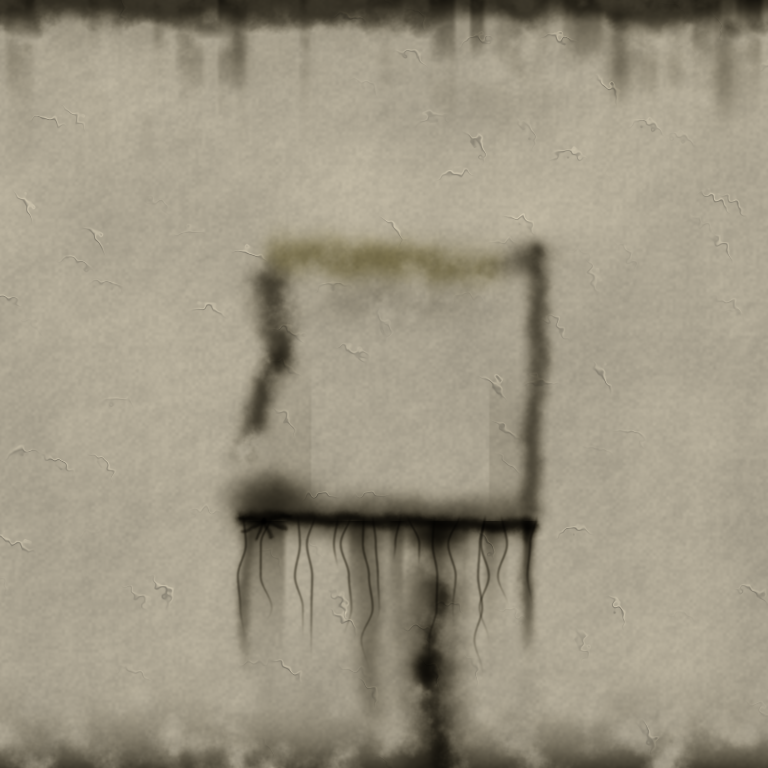
Reproduce this texture procedurally as a WebGL 2 fragment shader.

```glsl
#version 300 es
precision highp float;
// Weathered plaster wall with a sooty square stain, dark ledge and dripping grime.
uniform vec2 u_resolution;
out vec4 outColor;

const vec3 PLASTER = vec3(0.685, 0.655, 0.580);
const vec3 SOOT_ABSORB = vec3(1.0, 1.04, 1.17);
const vec3 MOSS_ABSORB = vec3(0.85, 0.92, 1.45);
const float RELIEF = 0.19;
const float GRAIN = 0.055;
const float CRACK_GRID = 15.0;
const float CRACK_DENSITY = 0.42;
const float LEDGE_Y = 0.322;
const vec2 LEDGE_X = vec2(0.315, 0.692);
const int ROOTS = 16;

float hash(vec2 p) {
  return fract(sin(dot(p, vec2(127.1, 311.7))) * 43758.545);
}

float noise(vec2 p) {
  vec2 i = floor(p), f = fract(p);
  f = f * f * (3.0 - 2.0 * f);
  return mix(mix(hash(i), hash(i + vec2(1, 0)), f.x),
             mix(hash(i + vec2(0, 1)), hash(i + vec2(1, 1)), f.x), f.y);
}

float fbm(vec2 p) {
  float sum = 0.0, amp = 0.5;
  for (int i = 0; i < 5; i++) {
    sum += amp * noise(p);
    p = mat2(1.6, 1.2, -1.2, 1.6) * p + 7.3;
    amp *= 0.5;
  }
  return sum;
}

float segment(vec2 p, vec2 a, vec2 b) {
  vec2 pa = p - a, ba = b - a;
  return length(pa - ba * clamp(dot(pa, ba) / dot(ba, ba), 0.0, 1.0));
}

// Soft stroke with a gaussian profile.
float stroke(vec2 p, vec2 a, vec2 b, float width) {
  float d = segment(p, a, b) / width;
  return exp(-d * d);
}

float blob(vec2 p, vec2 center, vec2 size) {
  vec2 d = (p - center) / size;
  return exp(-dot(d, d));
}

// Vertical run that starts at span.x and fades out towards span.y.
float drip(vec2 p, float x, vec2 span, float width) {
  float d = (p.x - x) / width;
  return exp(-d * d) * smoothstep(span.y, mix(span.y, span.x, 0.6), p.y)
       * (1.0 - smoothstep(span.x - 0.01, span.x + 0.01, p.y));
}

// Short curved chips: negative on the shaded lip, positive on the lit one.
float chips(vec2 p) {
  vec2 cell = floor(p * CRACK_GRID);
  float lit = 0.0;
  for (int k = 0; k < 9; k++) {
    vec2 id = cell + vec2(k % 3 - 1, k / 3 - 1);
    float on = step(hash(id + 3.7), CRACK_DENSITY);
    vec2 q = p * CRACK_GRID - id - vec2(hash(id), hash(id + 9.1));
    float a = -0.5 + 1.5 * (hash(id + 5.3) - 0.5);
    q = mat2(cos(a), -sin(a), sin(a), cos(a)) * q;
    q.y += 0.9 * q.x * q.x + 0.22 * (noise(q * 9.0 + id) - 0.5);
    float fade = smoothstep(0.42, 0.05, abs(q.x)) * on * hash(id + 1.9);
    lit += fade * (exp(-pow((q.y - 0.04) / 0.03, 2.0)) - 1.4 * exp(-pow(q.y / 0.03, 2.0)));
  }
  return lit;
}

// Grime along the top and bottom borders of the wall.
float borderGrime(vec2 p, float streak, float mottle) {
  float depth = 1.0 - p.y;
  float g = 1.1 * (1.0 - smoothstep(0.005, 0.045, depth + 0.025 * (mottle - 0.5)));
  g += (0.2 + 0.75 * streak) * mottle * exp(-depth / 0.055);
  g += 0.3 * drip(p, 0.805, vec2(0.99, 0.84), 0.014) + 0.3 * drip(p, 0.945, vec2(0.99, 0.82), 0.013);
  g += 0.25 * drip(p, 0.31, vec2(0.99, 0.87), 0.012);
  return g + 0.95 * mottle * exp(-p.y / 0.032);
}

// Sides, ledge and lower corner of the square stain.
float frameGrime(vec2 p, vec2 q, float mottle) {
  float left = stroke(q, vec2(0.350, 0.63), vec2(0.368, 0.545), 0.022)
             + stroke(q, vec2(0.355, 0.53), vec2(0.322, 0.415), 0.016);
  float right = stroke(q, vec2(0.704, 0.67), vec2(0.692, 0.34), 0.013);
  float g = 0.95 * left * mottle + 0.75 * right * (0.6 + 0.4 * mottle);
  g += 0.65 * blob(q, vec2(0.685, 0.662), vec2(0.032, 0.022)) * mottle;
  g += 0.9 * blob(q, vec2(0.356, 0.352), vec2(0.045, 0.026));
  g += 0.75 * stroke(q, vec2(0.33, LEDGE_Y + 0.004), vec2(0.665, LEDGE_Y + 0.004), 0.023);
  g += 1.5 * stroke(q, vec2(LEDGE_X.x, LEDGE_Y + 0.005), vec2(LEDGE_X.y, LEDGE_Y - 0.007), 0.0075);
  g += 1.2 * blob(q, vec2(0.688, 0.311), vec2(0.008, 0.015)) + 0.9 * blob(q, vec2(0.565, 0.303), vec2(0.03, 0.018));
  // Faint straight seams inside the square.
  float height = smoothstep(0.33, 0.37, p.y) * smoothstep(0.56, 0.43, p.y);
  g += 0.08 * height * smoothstep(0.32, 0.36, p.x) * (1.0 - smoothstep(0.403, 0.407, p.x));
  return g + 0.09 * height * smoothstep(0.635, 0.639, p.x) * (1.0 - smoothstep(0.66, 0.70, p.x));
}

// Runs, roots and splayed cracks below the ledge.
float ledgeRuns(vec2 p, vec2 q, float streak, float mottle) {
  float under = step(p.y, LEDGE_Y) * smoothstep(0.31, 0.34, p.x) * smoothstep(0.71, 0.68, p.x);
  float g = 0.75 * under * streak * exp((p.y - LEDGE_Y) / 0.06);
  g += 0.5 * drip(q, 0.321, vec2(0.31, 0.10), 0.009) + 0.6 * drip(q, 0.684, vec2(0.31, 0.13), 0.009);
  g += 0.38 * drip(q, 0.482, vec2(0.31, -0.04), 0.018) + 0.55 * drip(q, 0.565, vec2(0.31, -0.25), 0.036) * (0.5 + mottle);
  g += 0.7 * stroke(q, vec2(0.575, 0.24), vec2(0.555, 0.12), 0.010) * mottle;
  g += 0.9 * stroke(q, vec2(0.553, 0.13), vec2(0.582, 0.0), 0.014) * mottle;
  for (int i = 0; i < ROOTS; i++) {
    float f = float(i), x = mix(0.315, 0.70, (f + hash(vec2(f, 2.0))) / float(ROOTS));
    float sway = 0.022 * (noise(vec2(p.y * 24.0, f * 5.0)) - 0.5);
    g += 0.5 * drip(p, x + sway, vec2(LEDGE_Y, 0.27 - 0.17 * hash(vec2(f, 8.0))), 0.0018);
  }
  for (int i = 0; i < 6; i++) {
    float a = 2.9 + 0.72 * float(i);
    g += 0.7 * stroke(q, vec2(0.345, 0.322), vec2(0.345, 0.322) + 0.035 * vec2(cos(a), 0.7 * sin(a)), 0.003);
  }
  return g;
}

void main() {
  vec2 p = gl_FragCoord.xy / u_resolution;
  vec2 q = p + 0.016 * (vec2(fbm(p * 28.0), fbm(p * 28.0 + 40.0)) - 0.48);
  float mottle = smoothstep(0.2, 0.68, fbm(p * 22.0 + 11.0));
  float streak = smoothstep(0.3, 0.8, noise(vec2(p.x * 58.0, p.y * 4.0)));

  // Plaster tone with side-lit relief and fine grain.
  float relief = fbm(p * 34.0) - fbm(p * 34.0 + vec2(-0.10, 0.13));
  float tone = 1.0 + 0.16 * (fbm(p * 7.0) - 0.48) + RELIEF * relief;
  tone += GRAIN * (noise(p * 230.0) - 0.5) + 0.16 * chips(p);
  tone -= 0.045 * noise(vec2(p.x * 34.0, p.y * 2.5)) * smoothstep(0.75, 0.2, p.y);
  tone += 0.07 * blob(p, vec2(0.53, 0.74), vec2(0.22, 0.07));
  vec3 color = PLASTER * tone;

  // Grime layers absorb light.
  float soot = borderGrime(p, streak, mottle) + frameGrime(p, q, mottle) + ledgeRuns(p, q, streak, mottle);
  soot += 0.2 * mottle * blob(p, vec2(0.51, 0.61), vec2(0.10, 0.03));
  float moss = 0.52 * stroke(q, vec2(0.37, 0.668), vec2(0.63, 0.655), 0.023) * (0.35 + 0.65 * mottle);
  color *= exp(-soot * SOOT_ABSORB - moss * MOSS_ABSORB);
  outColor = vec4(clamp(color, 0.0, 1.0), 1.0);
}
```
